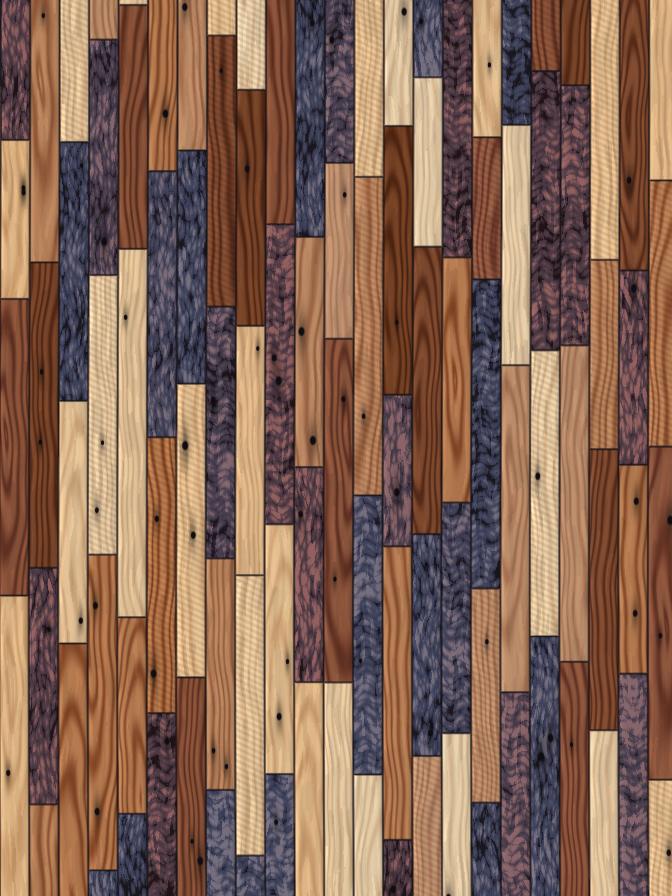
This texture is drawn by a Shadertoy shader. Its source:

```glsl
#define STRIP_WIDTH 0.0329
#define PLANK_LENGTH 0.29
#define JOINT_JITTER 0.5
#define GAP 0.0016
#define PALE vec3(0.87, 0.77, 0.61)
#define HONEY vec3(0.73, 0.55, 0.40)
#define RUST vec3(0.57, 0.34, 0.22)
#define UMBER vec3(0.38, 0.22, 0.15)
#define SOOT vec3(0.10, 0.085, 0.115)
#define SLATE vec3(0.24, 0.255, 0.35)
#define HAZE vec3(0.46, 0.43, 0.49)

float hash(vec2 p) {
    vec3 q = fract(vec3(p.xyx) * 0.1031);
    q += dot(q, q.yzx + 33.33);
    return fract((q.x + q.y) * q.z);
}

// Nearest distance to a scattered point, and that point's random value
vec2 cellular(vec2 p) {
    vec2 cell = floor(p), best = vec2(9.0, 0.0);
    for (int y = -1; y <= 1; y++)
    for (int x = -1; x <= 1; x++) {
        vec2 c = cell + vec2(x, y);
        vec2 point = c + vec2(hash(c + 3.1), hash(c + 57.7));
        float d = length(p - point);
        if (d < best.x) best = vec2(d, hash(c + 91.3));
    }
    return best;
}

float joint(float strip, float i) {
    return i + JOINT_JITTER * hash(vec2(strip, i + 40.0));
}

// Sawn boards: arched growth rings, fine fibres and slanted saw marks
vec3 sawnWood(vec3 base, vec2 q, float seed, float contrast) {
    float offset = 2.4 * (hash(vec2(seed, 1.0)) - 0.5);
    float wander = 0.09 * sin(q.y * 24.0 + seed) + 0.035 * sin(q.y * 67.0 + seed * 2.3);
    float ring = length(vec2(q.x + wander - offset, q.y * 3.2 + 0.3 * sin(seed)));
    float bands = mix(3.0, 5.5, hash(vec2(seed, 2.0)));
    float late = pow(0.5 + 0.5 * sin(6.283 * bands * ring + 1.5 * sin(ring * 7.0 + seed)), 2.0);
    vec2 fibre = cellular(vec2(q.x * 9.0 + wander * 9.0, q.y * 28.0) + seed);
    vec3 col = mix(base * 1.04, base * base * vec3(0.85, 0.72, 0.7), late * contrast);
    col *= 0.94 + 0.12 * fibre.y;
    float sawn = step(0.68, hash(vec2(seed, 3.0)));
    col *= 1.0 + 0.055 * sawn * sin(q.y * 900.0 + q.x * 14.0);
    return col;
}

// Weathered boards: chipped ridges, running along or across the strip
vec3 roughWood(vec2 q, float seed) {
    float across = step(0.5, hash(vec2(seed, 4.0)));
    vec2 scale = mix(vec2(7.0, 70.0), vec2(2.6, 125.0), across);
    vec2 bend = vec2(0.08 * sin(q.y * 55.0 + seed), 0.003 * sin(q.x * 8.0 + seed));
    vec2 ridge = cellular((q + bend) * scale + seed);
    vec2 chip = cellular((q + bend) * vec2(9.0, 45.0) + seed * 1.7);
    float relief = 0.55 * (1.0 - ridge.x) + 0.28 * ridge.y + 0.32 * chip.y;
    float age = 0.26 * (hash(vec2(seed, 5.0)) - 0.5);
    relief += age + 0.06 * sin(q.y * 38.0 + seed);
    vec3 col = mix(SOOT, SLATE, smoothstep(0.22, 0.55, relief));
    col = mix(col, HAZE, smoothstep(0.56, 0.95, relief));
    float brown = smoothstep(0.45, 0.8, hash(vec2(seed, 6.0)));
    return mix(col, col * vec3(1.25, 0.88, 0.76), brown);
}

// Nail holes, each with a long dark stain
vec3 addNails(vec3 col, vec2 q, float seed, float halfLength) {
    for (int i = 0; i < 2; i++) {
        vec2 key = vec2(seed, 10.0 + float(i) * 7.0);
        vec2 centre = vec2(hash(key) - 0.5, 2.0 * hash(key + 1.0) - 1.0);
        vec2 d = (q - centre * vec2(0.6, halfLength * 0.85)) * vec2(STRIP_WIDTH, 1.0);
        float present = step(0.62, hash(key + 2.0));
        float size = mix(0.0018, 0.0036, hash(key + 3.0));
        float hole = 1.0 - smoothstep(0.6, 1.25, length(d / vec2(size, size * 1.5)));
        float stain = exp(-dot(d, d / vec2(size * size * 2.0, size * size * 40.0)));
        col *= 1.0 - 0.4 * stain * present;
        col = mix(col, SOOT * 0.6, hole * present);
    }
    return col;
}

void mainImage(out vec4 fragColor, in vec2 fragCoord) {
    float pixel = 1.0 / iResolution.y;
    vec2 p = fragCoord * pixel;
    p.x += 0.0008 * sin(p.y * 5.0);

    // Strip, then the plank between its two joints
    float strip = floor(p.x / STRIP_WIDTH);
    float along = p.y / PLANK_LENGTH + 5.0 + hash(vec2(strip, 8.0));
    float i = floor(along);
    if (along < joint(strip, i)) i -= 1.0;
    float low = joint(strip, i), high = joint(strip, i + 1.0);
    vec2 q = vec2(fract(p.x / STRIP_WIDTH) - 0.5, (along - 0.5 * (low + high)) * PLANK_LENGTH);
    float halfLength = 0.5 * (high - low) * PLANK_LENGTH;
    float seed = 60.0 * hash(vec2(strip + 13.0, i + 29.0));

    // Wood species, spread evenly down each strip
    float kind = fract(hash(vec2(strip, 77.0)) + 0.618 * i + 0.2 * hash(vec2(i, strip + 5.0)));
    float shade = hash(vec2(seed, 7.0));
    vec3 col;
    if (kind < 0.33) col = roughWood(q, seed);
    else if (kind < 0.64) col = sawnWood(mix(PALE, HONEY, shade * 0.45), q, seed, 0.28);
    else if (kind < 0.84) col = sawnWood(mix(HONEY, RUST, shade * 0.5), q, seed, 0.25 + 0.4 * shade);
    else col = sawnWood(mix(RUST, UMBER, shade * 0.8), q, seed, 0.55);
    if (kind >= 0.33) col += (shade - 0.5) * vec3(0.04, 0.0, -0.06);
    col = addNails(col, q, seed, halfLength);

    // Worn edges and dark gaps
    float side = (0.5 - abs(q.x)) * STRIP_WIDTH;
    float edge = min(side, halfLength - abs(q.y));
    col *= 1.0 + 0.1 * smoothstep(0.3, 0.44, -q.x) - 0.12 * smoothstep(0.3, 0.5, q.x);
    col = mix(SOOT * 0.8, col, 0.2 + 0.8 * smoothstep(0.0, GAP + 0.5 * pixel, edge));
    fragColor = vec4(clamp(col, 0.0, 1.0), 1.0);
}
```
